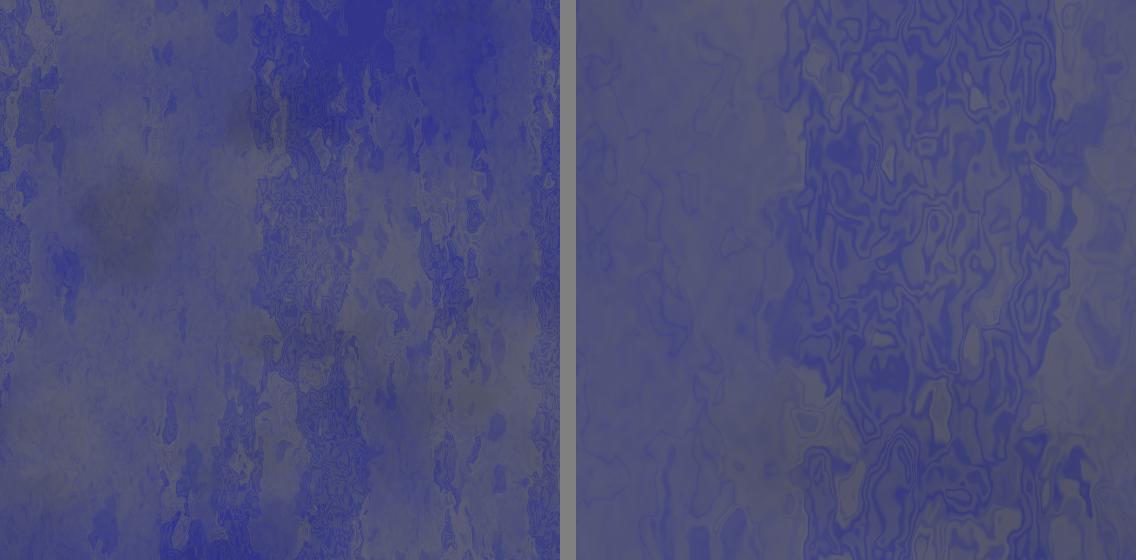
Left, the full canvas; right, a detail of the centre.
Give the GLSL for this texture, as a WebGL 2 fragment shader.

```glsl
#version 300 es
precision highp float;

uniform vec2 u_resolution;
out vec4 fragColor;

float hash(vec2 p) {
    return fract(sin(dot(p, vec2(127.1, 311.7))) * 43758.5453);
}

float noise(vec2 p) {
    vec2 cell = floor(p);
    vec2 f = fract(p);
    f = f * f * f * (f * (f * 6.0 - 15.0) + 10.0);
    float low = mix(hash(cell), hash(cell + vec2(1.0, 0.0)), f.x);
    float high = mix(hash(cell + vec2(0.0, 1.0)), hash(cell + vec2(1.0, 1.0)), f.x);
    return mix(low, high, f.y);
}

// Layered noise, centred on zero
float fbm(vec2 p, int octaves) {
    float sum = 0.0;
    float amplitude = 0.5;
    for (int i = 0; i < octaves; i++) {
        sum += amplitude * (noise(p) - 0.5);
        p = p * 2.03 + vec2(17.3, 9.1);
        amplitude *= 0.5;
    }
    return sum;
}

void main() {
    vec2 uv = gl_FragCoord.xy / u_resolution;

    // Ragged displacement that frays the streaks
    vec2 warp = vec2(fbm(uv * vec2(46.0, 30.0) + 3.7, 3),
                     fbm(uv * vec2(46.0, 30.0) + 41.2, 3));
    vec2 frayed = uv + warp * vec2(0.022, 0.04);

    // Soft clouds, tall streaks, small lumps and fine pits
    float cloud = fbm(uv * vec2(4.2, 3.0) + warp * 0.1 + 5.3, 4);
    float shade = fbm(uv * vec2(4.0, 5.0) + warp * 0.2 + 63.0, 4);
    float streak = fbm(frayed * vec2(12.0, 1.7) + vec2(21.0, 8.0), 3);
    float lump = fbm(frayed * vec2(46.0, 21.0) + 11.0, 3);
    float pit = fbm(frayed * vec2(95.0, 55.0) + 31.0, 2);

    // Weathered flakes with a dark rim and a pale surround
    float height = streak + 0.85 * lump + 0.15 * pit;
    float rough = smoothstep(-0.1, 0.08, streak);
    float flake = smoothstep(0.04, 0.09, height);
    float rim = exp(-abs(height - 0.055) * 60.0);
    float halo = exp(-abs(height + 0.02) * 26.0);

    // Contour lines inside the rough parts, faint veins elsewhere
    float level = lump * 8.0 + pit * 2.5 + streak * 5.0;
    float contour = smoothstep(0.1, 0.7, abs(fract(level) - 0.5) * 2.0);
    float vein = exp(-abs(lump + 0.3 * pit - 0.07) * 60.0);

    float tone = 0.66 + 1.7 * cloud - 0.36 * flake;
    tone += rough * (0.42 * (contour - 0.5) + 0.22 * halo);
    tone -= 0.36 * rim * (0.35 + 0.65 * rough) + 0.3 * vein * (1.0 - rough);
    tone += 0.35 * fbm(frayed * vec2(170.0, 100.0), 2);

    // Blue pigment to worn grey
    vec3 color = mix(vec3(0.205, 0.215, 0.53), vec3(0.335, 0.345, 0.452), clamp(tone, -0.05, 1.12));
    color *= 1.0 - 0.1 * smoothstep(-0.05, 0.3, shade);
    color.b += 0.012;
    fragColor = vec4(color, 1.0);
}
```
